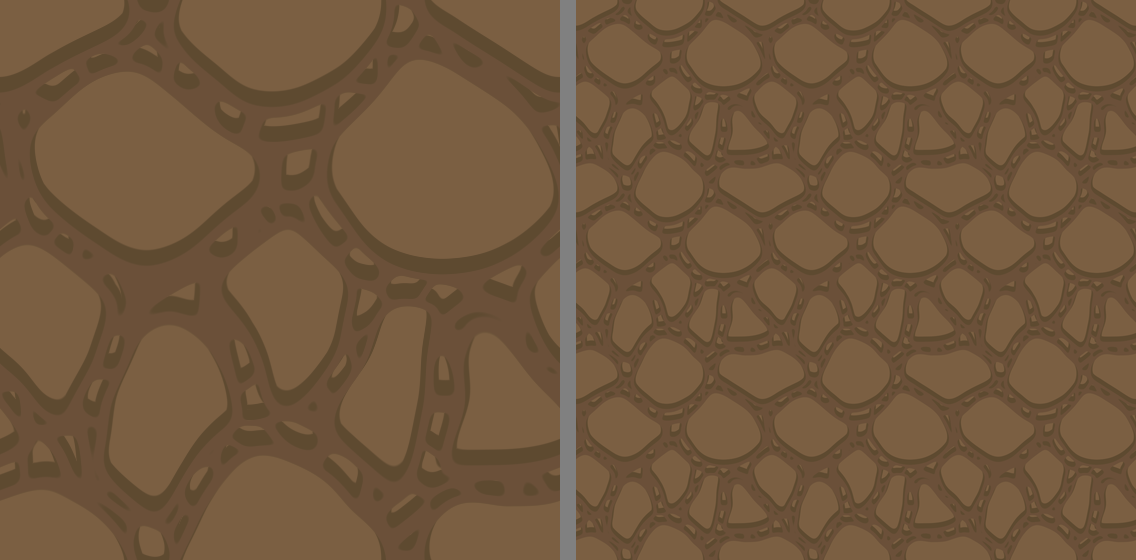
Left, the tile; right, the same tile 3 across and 3 down.
Reproduce this texture procedurally as a WebGL 1 fragment shader.

```glsl
precision highp float;
uniform vec2 u_resolution;

vec2 hash2(vec2 p) {
  vec3 q = fract(p.xyx * vec3(0.1031, 0.1030, 0.0973) + 0.137);
  q += dot(q, q.yzx + 33.33);
  return fract((q.xx + q.yz) * q.zy);
}

// Two channels of value noise that wrap after `cells` cells
vec2 noise2(vec2 uv, float cells) {
  vec2 p = uv * cells, i = floor(p), f = fract(p);
  f = f * f * (3.0 - 2.0 * f);
  vec2 a = mod(i, cells), b = mod(i + 1.0, cells);
  vec2 low = mix(hash2(a + cells * 7.0), hash2(vec2(b.x, a.y) + cells * 7.0), f.x);
  vec2 high = mix(hash2(vec2(a.x, b.y) + cells * 7.0), hash2(b + cells * 7.0), f.x);
  return mix(low, high, f.y) - 0.5;
}

vec2 wrapOffset(vec2 d) { return d - floor(d + 0.5); }

float smoothMin(float a, float b, float k) {
  float h = max(k - abs(a - b), 0.0) / k;
  return min(a, b) - h * h * k * 0.25;
}

// Two rows of two large slabs, then a zigzag row of five smaller ones
vec2 slabCentre(float i) {
  vec2 jitter = (hash2(vec2(i, 5.0)) - 0.5) * 0.06;
  float row = floor(i / 2.0);
  vec2 large = vec2(0.48 + 0.5 * mod(i, 2.0) - 0.22 * row, 0.01 + 0.65 * row);
  vec2 small = vec2(0.2 * i + 0.1, 0.35 + 0.14 * (mod(i, 2.0) - 0.5));
  return (i < 3.5 ? large : small) + jitter;
}

// Rounded distance to the border of the nearest slab cell
float slabBorder(vec2 p) {
  vec2 nearest = vec2(9.0);
  for (int i = 0; i < 9; i++) {
    vec2 d = wrapOffset(slabCentre(float(i)) - p);
    if (dot(d, d) < dot(nearest, nearest)) nearest = d;
  }
  float sum = 0.0;
  for (int i = 0; i < 9; i++) {
    vec2 d = wrapOffset(slabCentre(float(i)) - p), across = d - nearest;
    if (dot(across, across) > 0.0001)
      sum += exp(-50.0 * dot(0.5 * (d + nearest), normalize(across)));
  }
  return -log(sum) / 50.0;
}

// Signed depth inside a pebble cell, with a random margin per pebble
float pebbleDepth(vec2 uv) {
  const float CELLS = 12.0;
  vec2 p = uv * CELLS, home = floor(p), nearestCell = home, nearest = vec2(9.0);
  for (int k = 0; k < 9; k++) {
    vec2 cell = home + vec2(mod(float(k), 3.0), floor(float(k) / 3.0)) - 1.0;
    vec2 d = cell + hash2(mod(cell, CELLS)) - p;
    if (dot(d, d) < dot(nearest, nearest)) { nearest = d; nearestCell = cell; }
  }
  float sum = 0.0;
  for (int k = 0; k < 9; k++) {
    vec2 cell = nearestCell + vec2(mod(float(k), 3.0), floor(float(k) / 3.0)) - 1.0;
    vec2 d = cell + hash2(mod(cell, CELLS)) - p, across = d - nearest;
    if (dot(across, across) > 0.0001)
      sum += exp(-13.0 * dot(0.5 * (d + nearest), normalize(across)));
  }
  float size = hash2(mod(nearestCell, CELLS) + 41.0).x;
  return -log(sum) / 13.0 / CELLS - 0.005 - 0.014 * size * size;
}

// Positive inside any stone: slabs, and pebbles squeezed into the gaps
float stoneDepth(vec2 uv) {
  vec2 p = uv + noise2(uv, 5.0) * 0.07 + noise2(uv, 11.0) * 0.02;
  float slab = slabBorder(p) - 0.032 - 0.014 * noise2(uv, 4.0).x;
  float pebble = smoothMin(pebbleDepth(p), -slab - 0.016, 0.012);
  return max(slab, pebble);
}

void main() {
  vec2 uv = gl_FragCoord.xy / u_resolution;
  float edge = 0.8 / min(u_resolution.x, u_resolution.y);

  // The flat top is what remains above the lower and side walls
  float body = stoneDepth(uv);
  float top = body;
  for (int k = 1; k <= 3; k++)
    top = min(top, stoneDepth(uv - vec2(0.0, 0.0093 * float(k))));
  top = min(top, stoneDepth(uv - vec2(0.009, 0.013)));
  top = min(top, stoneDepth(uv - vec2(-0.009, 0.013)));

  vec3 mud = vec3(0.42, 0.315, 0.225);
  vec3 wall = vec3(0.37, 0.29, 0.19);
  vec3 stone = vec3(0.482, 0.373, 0.259);
  vec3 color = mix(mud, wall, smoothstep(-edge, edge, body));
  color = mix(color, stone, smoothstep(-edge, edge, top));
  gl_FragColor = vec4(color, 1.0);
}
```
